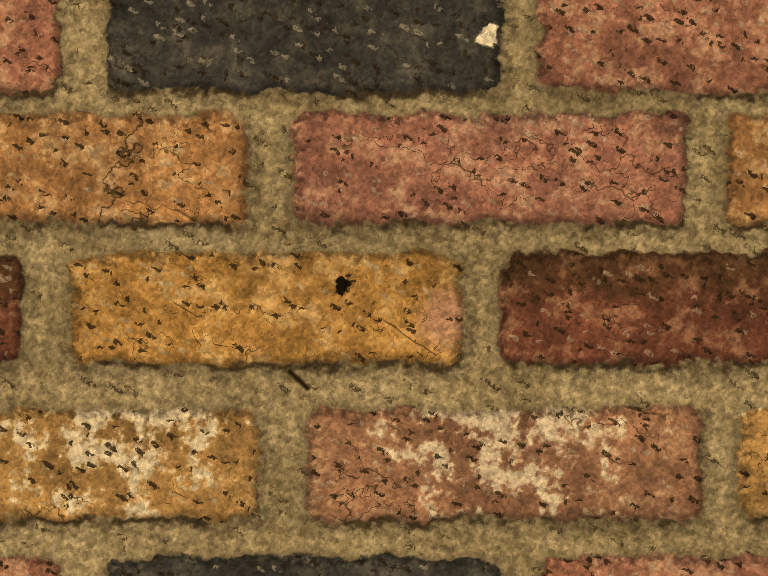
Write a WebGL 2 fragment shader that draws this texture.

```glsl
#version 300 es
precision highp float;
// Weathered brick wall: four courses of long and short bricks in sandy, eroded mortar.
uniform vec2 u_resolution;
out vec4 outColor;

const vec2 TILE = vec2(1.3333, 1.0);
const vec3 MORTAR_DARK = vec3(0.46, 0.37, 0.22);
const vec3 MORTAR_LIGHT = vec3(0.68, 0.56, 0.36);
const vec3 LIME = vec3(0.84, 0.72, 0.52);
const vec3 SOOT = vec3(0.17, 0.12, 0.06);
// Long brick, then short brick, for each course from the top
const vec3 CLAY[8] = vec3[8](
  vec3(0.25, 0.22, 0.17), vec3(0.59, 0.37, 0.25),
  vec3(0.57, 0.36, 0.25), vec3(0.64, 0.43, 0.23),
  vec3(0.64, 0.44, 0.20), vec3(0.44, 0.25, 0.16),
  vec3(0.58, 0.39, 0.25), vec3(0.66, 0.47, 0.24));
const float LIMED[8] = float[8](0.0, 0.12, 0.12, 0.15, 0.15, 0.0, 0.9, 1.0);
const vec4 COURSE_SHIFT = vec4(0.0, -0.021, -0.028, -0.007);
const vec4 SIDE_SHIFT = vec4(0.033, -0.012, -0.033, 0.012);

struct Brick { float dist; int id; vec2 at; };

vec2 hash2(vec2 p) {
  vec3 h = fract(p.xyx * vec3(0.1031, 0.1030, 0.0973));
  h += dot(h, h.yzx + 33.33);
  return fract((h.xx + h.yz) * h.zy);
}

// Nearest distance, second distance and random value of a cell
vec3 cells(vec2 p) {
  vec3 best = vec3(9.0, 9.0, 0.0);
  for (int y = -1; y <= 1; y++)
    for (int x = -1; x <= 1; x++) {
      vec2 cell = floor(p) + vec2(x, y);
      float d = length(cell + hash2(cell) - p);
      if (d < best.x) best = vec3(d, best.x, hash2(cell + 57.0).x);
      else best.y = min(best.y, d);
    }
  return best;
}

// Layered, turned sines, roughly -1 to 1
float waves(vec2 p) {
  float sum = 0.0, amp = 0.55;
  for (int i = 0; i < 5; i++) {
    p = mat2(0.8, 0.6, -0.6, 0.8) * p * 1.7 + 1.3;
    sum += amp * sin(p.x + 1.6 * sin(p.y * 0.9 + sum));
    amp *= 0.62;
  }
  return sum;
}

float roundBox(vec2 p, vec2 halfSize, float r) {
  vec2 e = abs(p) - halfSize + r;
  return length(max(e, 0.0)) + min(max(e.x, e.y), 0.0) - r;
}

float segment(vec2 p, vec2 a, vec2 b) {
  vec2 ab = b - a;
  return length(p - a - ab * clamp(dot(p - a, ab) / dot(ab, ab), 0.0, 1.0));
}

float cover(float d, float soft) { return 1.0 - smoothstep(-soft, soft, d); }

// Nearest brick, wrapping at the tile borders
Brick nearestBrick(vec2 p) {
  Brick best = Brick(9.0, 0, vec2(0.0));
  for (int i = 0; i < 8; i++) {
    int row = i / 2;
    float isShort = float(i % 2);
    vec2 center = vec2(mix(0.495, 0.863, float(row % 2)) + SIDE_SHIFT[row] + 0.658 * isShort,
                       0.0625 + 0.25 * float(row) + COURSE_SHIFT[row]);
    vec2 at = p - center;
    at -= TILE * floor(at / TILE + 0.5);
    float d = roundBox(at, vec2(mix(0.340, 0.250, isShort), 0.095), 0.026);
    if (d < best.dist) best = Brick(d, i, at);
  }
  return best;
}

vec3 mortarColor(float broad, float middle, float fine) {
  return mix(MORTAR_DARK, MORTAR_LIGHT, clamp(0.58 + 0.22 * broad + 0.22 * middle + 0.2 * fine, 0.0, 1.0));
}

vec3 brickColor(Brick b, vec2 p, float broad, float middle, float fine, float soft) {
  vec3 col = CLAY[b.id] * (1.0 + 0.14 * broad + 0.14 * middle);
  // Sandy film and pale lime bloom
  col = mix(col, MORTAR_LIGHT, 0.28 * smoothstep(0.1, 0.9, middle + 0.5 * fine) * (b.id == 0 ? 0.3 : 1.0));
  float bloom = 0.35 - 5.0 * abs(b.at.x - 0.02) * abs(b.at.x) * 2.5 - 3.0 * b.at.y + 0.6 * middle + 0.3 * fine;
  col = mix(col, LIME, LIMED[b.id] * 0.85 * smoothstep(0.1, 0.65, bloom));
  // Scorched top of the deep red brick, pink end of the ochre one
  if (b.id == 5) col = mix(col, SOOT * 1.5, 0.6 * smoothstep(0.01, -0.07, b.at.y + 0.03 * middle));
  if (b.id == 4) col = mix(col, vec3(0.72, 0.50, 0.36), 0.7 * cover(length(b.at - vec2(0.31, 0.02)) - 0.045, 0.025));
  // Split through the short ochre brick
  if (b.id == 3) {
    float split = abs(b.at.x - 0.035 + 0.3 * b.at.y + 0.014 * middle);
    col = mix(col, SOOT, 0.85 * cover(split - 0.002, 0.002 + soft));
  }
  // Fine cracks, pits and pale specks
  vec3 plate = cells(p * vec2(9.0, 15.0) + 0.35 * middle);
  col = mix(col, SOOT, 0.6 * cover(plate.y - plate.x - 0.025, 0.03) * smoothstep(0.1, 0.6, broad));
  vec3 pit = cells(p * vec2(42.0, 58.0) + 0.3 * fine);
  float spot = cover(pit.x - 0.24, 0.1);
  col = mix(col, SOOT, 0.8 * spot * step(0.76, pit.z));
  col = mix(col, LIME * 0.8, 0.5 * spot * step(pit.z, 0.16));
  return col * mix(0.72, 1.0, smoothstep(0.0, 0.018, -b.dist + 0.005 * fine));
}

void main() {
  vec2 p = gl_FragCoord.xy / u_resolution;
  p = vec2(p.x, 1.0 - p.y) * TILE;
  float soft = 1.0 / u_resolution.y;
  float broad = waves(p * 7.0), middle = waves(p * 27.0 + 7.0), fine = waves(p * 105.0 + 3.0);
  vec2 worn = p + 0.008 * vec2(middle, waves(p * 22.0 + 40.0)) + 0.003 * fine;
  Brick b = nearestBrick(worn);

  // Mortar, with shade below and beside each brick
  vec3 col = mortarColor(broad, middle, fine);
  float overhang = nearestBrick(worn - vec2(0.003, 0.011)).dist;
  col *= 1.0 - 0.22 * cover(overhang - 0.014, 0.022);
  col = mix(col, SOOT, 0.75 * cover(overhang, 0.006) * smoothstep(-0.5, 0.4, broad + middle));
  vec3 hollow = cells(p * vec2(30.0, 46.0) + 0.4 * fine);
  col = mix(col, SOOT, 0.6 * cover(hollow.x - 0.2, 0.12) * step(0.87, hollow.z));
  col = mix(col, brickColor(b, p, broad, middle, fine, soft), cover(b.dist, 0.002 + soft));

  // Single hole, gouge and lime chip
  col = mix(col, SOOT * 0.6, cover(length(p - vec2(0.595, 0.497)) - 0.014 + 0.005 * fine, 0.003));
  col = mix(col, SOOT * 0.8, cover(segment(p, vec2(0.503, 0.645), vec2(0.534, 0.674)) - 0.004, 0.002 + soft));
  col = mix(col, LIME * 1.05, cover(roundBox(worn - vec2(0.849, 0.062), vec2(0.013, 0.021), 0.011), 0.003));

  // Sand grain
  float grain = cells(p * 190.0).z + 0.6 * cells(p * 85.0).z - 0.8;
  outColor = vec4(col * (1.0 + 0.24 * grain + 0.07 * fine), 1.0);
}
```
